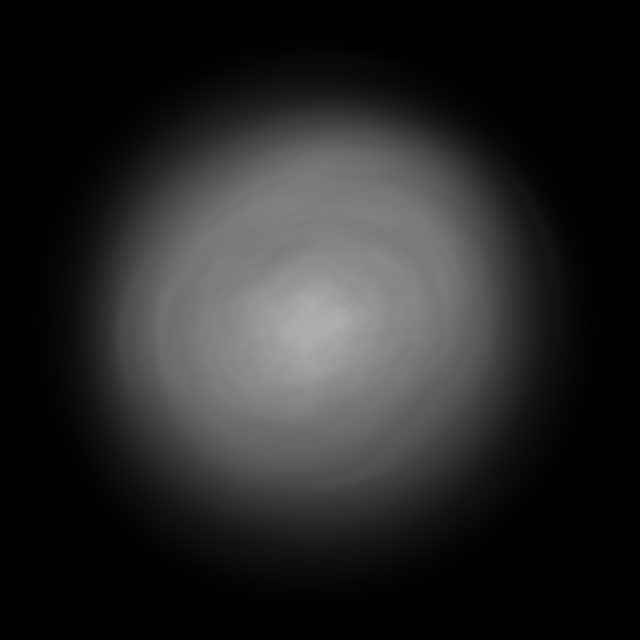
Give the GLSL for this background, as a WebGL 2 fragment shader.

```glsl
#version 300 es
precision highp float;
// A soft grey orb of brushed, swirling light fading into black.

uniform vec2 u_resolution;
out vec4 fragColor;

const float TAU = 6.2831853;
const vec2 CENTER = vec2(0.49, 0.49);
const float TILT = 0.5;               // direction of the long axis

// Layers: offset x, offset y, inner radius, outer radius
const vec4 HALO = vec4(0.0, 0.005, 0.30, 0.46);
const vec4 BODY = vec4(0.0, 0.02, 0.22, 0.385);
const vec4 HEART = vec4(0.0, 0.055, 0.15, 0.33);
const vec4 LAYER_GAIN = vec4(0.11, 0.22, 0.15, 0.20); // halo, body, heart, core
const float CORE_RADIUS = 0.105;

const float WARP = 0.012;
const float STREAK_GAIN = 0.055;

// Arcs: radius, middle angle, half span, brightness
const int ARC_COUNT = 6;
const vec4 ARCS[ARC_COUNT] = vec4[](
    vec4(0.235, 3.15, 0.75, 0.025),
    vec4(0.290, 3.20, 0.60, 0.018),
    vec4(0.205, 0.20, 0.65, 0.022),
    vec4(0.255, 4.95, 0.80, 0.022),
    vec4(0.378, 0.35, 0.75, 0.022),
    vec4(0.425, 1.45, 0.35, 0.012));

vec2 hashGradient(vec2 cell) {
    vec3 q = fract(vec3(cell.xyx) * vec3(0.1031, 0.1030, 0.0973));
    q += dot(q, q.yzx + 33.33);
    float angle = TAU * fract((q.x + q.y) * q.z);
    return vec2(cos(angle), sin(angle));
}

// Gradient noise that repeats along x
float ringNoise(vec2 p, float period) {
    vec2 i = floor(p), f = p - i;
    vec2 w = f * f * f * (f * (f * 6.0 - 15.0) + 10.0);
    float x0 = mod(i.x, period), x1 = mod(i.x + 1.0, period);
    float a = dot(hashGradient(vec2(x0, i.y)), f);
    float b = dot(hashGradient(vec2(x1, i.y)), f - vec2(1.0, 0.0));
    float c = dot(hashGradient(vec2(x0, i.y + 1.0)), f - vec2(0.0, 1.0));
    float d = dot(hashGradient(vec2(x1, i.y + 1.0)), f - vec2(1.0, 1.0));
    return mix(mix(a, b, w.x), mix(c, d, w.x), w.y);
}

// Radius measured in a tilted, stretched frame
float ovalRadius(vec2 p, float stretch) {
    float c = cos(TILT), s = sin(TILT);
    vec2 q = vec2(c * p.x + s * p.y, c * p.y - s * p.x);
    return length(q * vec2(1.0 / stretch, stretch));
}

float softDisc(vec2 p, vec4 layer, float stretch) {
    return 1.0 - smoothstep(layer.z, layer.w, ovalRadius(p - layer.xy, stretch));
}

// Long thin brush marks that follow the rings
float brushStreaks(float turn, float r) {
    float sum = 0.0, gain = 1.0;
    vec2 scale = vec2(5.0, 18.0);
    for (int i = 0; i < 4; i++) {
        sum += gain * ringNoise(vec2(turn * scale.x + r * 7.0, r * scale.y + float(i) * 17.0), scale.x);
        scale *= vec2(2.0, 1.8);
        gain *= 0.65;
    }
    return sum;
}

float arcLight(float angle, float r) {
    float light = 0.0;
    for (int i = 0; i < ARC_COUNT; i++) {
        vec4 arc = ARCS[i];
        float away = abs(mod(angle - arc.y + 0.5 * TAU, TAU) - 0.5 * TAU);
        float band = (r - arc.x) / 0.010;
        light += arc.w * exp(-band * band) * (1.0 - smoothstep(0.0, arc.z, away));
    }
    return light;
}

void main() {
    vec2 uv = (gl_FragCoord.xy - 0.5 * u_resolution) / min(u_resolution.x, u_resolution.y) + 0.5;
    vec2 p = uv - CENTER;
    float angle = atan(p.y, p.x);
    float turn = angle / TAU + 0.5;
    float r = ovalRadius(p, 1.03);

    // Uneven outline
    float wobble = ringNoise(vec2(turn * 7.0, r * 9.0), 7.0);
    vec2 q = p * (1.0 + WARP * wobble / max(r, 0.08));

    // Stacked glows
    float core = ovalRadius(q, 1.12) / CORE_RADIUS;
    float light = dot(LAYER_GAIN, vec4(
        softDisc(q, HALO, 1.0),
        softDisc(q, BODY, 1.02),
        softDisc(q, HEART, 1.08),
        exp(-core * core)));

    // Brushed texture and faint rims
    float streakRadius = ovalRadius(p, 1.12);
    light *= 1.0 + STREAK_GAIN * brushStreaks(turn, streakRadius) * smoothstep(0.0, 0.05, r);
    light += arcLight(angle, r + 0.008 * wobble);

    fragColor = vec4(vec3(clamp(light, 0.0, 1.0)), 1.0);
}
```
